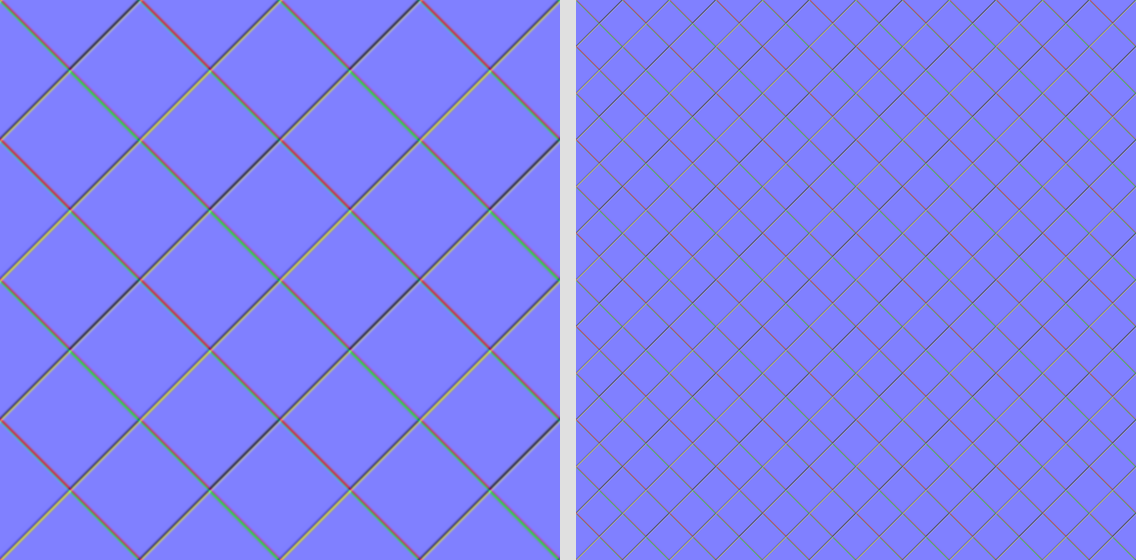
Left, the tile; right, the same tile 3 across and 3 down.
Write a WebGL 1 fragment shader that draws this texture map.

```glsl
precision highp float;

uniform vec2 u_resolution;

const float PI = 3.14159265;

// 1 on cells of even index, 0 on odd ones, with soft changes between
vec2 evenCells(vec2 grid) {
    return smoothstep(-0.03, 0.03, sin(PI * grid));
}

// Outward tilt on both flanks of a ridge, biased where one side is raised
vec2 ridgeSlope(vec2 t, vec2 bias) {
    return (1.65 * t + 0.6 * bias) * exp(-0.5 * t * t);
}

// Loss of the upward component, pulled toward the steeper flank
vec2 ridgeSteepness(vec2 t, vec2 bias) {
    vec2 d = (t - 0.5 * bias) / 1.6;
    return exp(-d * d);
}

void main() {
    vec2 uv = gl_FragCoord.xy / u_resolution;

    // Diagonal lattice: four rising and four falling lines per side
    vec2 grid = 4.0 * vec2(uv.x - uv.y, uv.x + uv.y);
    vec2 line = floor(grid + 0.5);
    vec2 lineSign = 1.0 - 2.0 * mod(line, 2.0);

    // Signed distance to the nearest lines, in ridge widths
    float ridgeWidth = max(0.0021, 0.8 / min(u_resolution.x, u_resolution.y));
    vec2 t = (grid - line) / (4.0 * sqrt(2.0) * ridgeWidth);

    // One diamond in four stands higher, so its borders lean outward
    vec2 even = evenCells(grid);
    vec2 bias = lineSign * vec2(even.y, even.x - 1.0);

    // Combine both line families into an encoded normal
    vec2 slope = ridgeSlope(t, bias);
    vec2 steepness = ridgeSteepness(t, bias);
    vec2 tilt = slope.x * vec2(1.0, 1.0) + slope.y * vec2(1.0, -1.0);
    float up = 1.0 - 0.64 * max(steepness.x, steepness.y);

    gl_FragColor = vec4(clamp(vec3(0.5 + 0.18 * tilt, up), 0.0, 1.0), 1.0);
}
```
